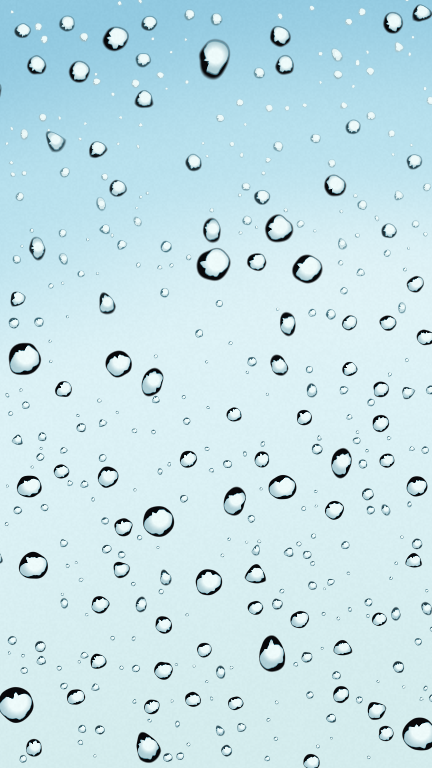
Give the GLSL for this texture, as a Shadertoy shader.

```glsl
// Water drops on a window pane in front of a pale blue sky.
// Jittered grids, from coarse to fine, scatter the drops; each drop is a
// wobbly, tapered disc with a bright lens core and ragged dark crescents.

const vec3 SKY_TOP   = vec3(0.57, 0.79, 0.88);
const vec3 SKY_UPPER = vec3(0.72, 0.88, 0.93);
const vec3 SKY_MID   = vec3(0.86, 0.945, 0.962);
const vec3 SKY_LOW   = vec3(0.83, 0.925, 0.93);
const vec3 HAZE      = vec3(0.90, 0.96, 0.97);
const vec3 HIGHLIGHT = vec3(0.93, 0.98, 0.98);
const vec3 SHADE     = vec3(0.60, 0.75, 0.79);
const vec3 TEAL      = vec3(0.28, 0.47, 0.53);
const vec3 INK       = vec3(0.03, 0.03, 0.04);

// Per layer: cell size, presence, smallest and largest radius (width = 1).
const int LAYER_COUNT = 4;
const vec4 LAYERS[LAYER_COUNT] = vec4[LAYER_COUNT](
    vec4(0.200, 0.42, 0.029, 0.041),
    vec4(0.105, 0.50, 0.017, 0.025),
    vec4(0.068, 0.42, 0.008, 0.013),
    vec4(0.042, 0.24, 0.003, 0.006));
const float JITTER = 0.76;
const float CLEARANCE = 1.3;
const float GRAIN = 0.018;

vec3 hash3(vec2 p) {
    vec3 v = fract(p.xyx * vec3(0.1031, 0.1030, 0.0973));
    v += dot(v, v.yxz + 33.33);
    return fract((v.xxy + v.yzz) * v.zyx);
}

float noise(vec2 p) {
    vec2 i = floor(p), f = fract(p);
    f = f * f * (3.0 - 2.0 * f);
    float low  = mix(hash3(i).x, hash3(i + vec2(1, 0)).x, f.x);
    float high = mix(hash3(i + vec2(0, 1)).x, hash3(i + vec2(1, 1)).x, f.x);
    return mix(low, high, f.y);
}

vec3 sky(vec2 uv) {
    float h = uv.y + 0.10 * (uv.x - 0.5) * (uv.x - 0.9) - 0.05 * (uv.x - 0.5);
    vec3 col = mix(SKY_LOW, SKY_MID, smoothstep(0.0, 0.5, h));
    col = mix(col, SKY_UPPER, smoothstep(0.54, 0.80, h));
    col = mix(col, SKY_TOP, smoothstep(0.80, 1.02, h));
    vec2 toHaze = (uv - vec2(0.9, 0.65)) / vec2(0.55, 0.10);
    return mix(col, HAZE, 0.6 * exp(-dot(toHaze, toHaze)));
}

// Centre and radius of the drop in a cell; radius 0 means an empty cell.
vec3 dropAt(vec2 cell, int layer) {
    vec4 L = LAYERS[layer];
    vec2 seed = cell + 57.0 * float(layer + 1);
    vec3 place = hash3(seed), kind = hash3(seed + 191.0);
    vec2 centre = (cell + 0.5 + JITTER * (place.xy - 0.5)) * L.x;
    float radius = mix(L.z, L.w, kind.x * kind.x);
    return vec3(centre, place.z < L.y ? radius : 0.0);
}

// True if a larger drop already covers this place.
bool crowded(vec3 drop, int layer) {
    for (int k = 0; k < layer; k++) {
        vec2 home = floor(drop.xy / LAYERS[k].x);
        for (int n = 0; n < 9; n++) {
            vec3 other = dropAt(home + vec2(n % 3 - 1, n / 3 - 1), k);
            float gap = CLEARANCE * (other.z + drop.z);
            if (other.z > 0.0 && distance(other.xy, drop.xy) < gap) return true;
        }
    }
    return false;
}

void paintDrop(inout vec3 col, vec2 p, vec3 drop, vec2 seed, float pixel, float height) {
    vec2 q = (p - drop.xy) / drop.z;
    vec2 dir = q / max(length(q), 0.001);
    vec3 shape = hash3(seed + 31.0), look = hash3(seed + 77.0);
    float upper = smoothstep(0.40, 0.90, height);
    float big = smoothstep(0.006, 0.024, drop.z);

    // Silhouette: tilt, stretch, taper towards the top, wobble
    float tilt = (shape.x - 0.35) * 1.1;
    vec2 s = mat2(cos(tilt), -sin(tilt), sin(tilt), cos(tilt)) * q;
    s.y /= mix(0.86, 1.12, shape.y) + 0.35 * step(0.86, shape.y);
    s.x *= 1.0 + 0.5 * pow(shape.z, 4.0) * clamp(s.y, -0.6, 1.5);
    float d = length(s) - 1.0 - 0.18 * (noise(dir * 1.4 + seed * 7.3) - 0.5);
    float edge = 0.75 * pixel / drop.z + 0.07 * upper;
    float body = 1.0 - smoothstep(-edge, edge, d);

    // Dark crescents: a ragged cap and a thinner foot
    vec2 capDir = normalize(mix(vec2(-0.35, 0.9), vec2(-0.85, -0.45),
                                clamp(upper + 0.6 * (look.x - 0.5), 0.0, 1.0)));
    float cap = pow(max(dot(dir, capDir), 0.0), 1.3);
    float foot = pow(max(dot(dir, vec2(0.5, -0.86)), 0.0), 1.6);
    float ragged = noise(dir * 3.2 + seed * 3.7);
    float thickness = 0.03 + cap * (0.12 + 0.5 * ragged) + foot * (0.08 + 0.28 * ragged);
    float soft = 0.6 * edge + 0.04;
    float ink = smoothstep(-soft, soft, d + thickness);
    ink *= mix(0.6, 1.0, big) * mix(1.0, mix(0.35, 0.92, big), upper);

    // Lens core: bright heart fading to blue grey, shaded below
    float glow = 1.0 - smoothstep(0.25, 1.05, length(q - vec2(0.12, 0.2)));
    glow = max(glow, 0.75 * upper * (1.0 - big));
    vec3 lens = mix(SHADE, HIGHLIGHT, clamp(0.25 + glow, 0.0, 1.0));
    lens = mix(lens, TEAL, smoothstep(0.0, 0.55, ink));
    lens = mix(lens, INK, smoothstep(0.45, 0.9, ink));
    col = mix(col, lens, body);
}

void mainImage(out vec4 fragColor, in vec2 fragCoord) {
    float pixel = 1.0 / iResolution.x;
    vec2 p = fragCoord * pixel, uv = fragCoord / iResolution.xy;
    vec3 col = sky(uv);

    for (int layer = LAYER_COUNT - 1; layer >= 0; layer--) {
        vec2 home = floor(p / LAYERS[layer].x);
        for (int n = 0; n < 9; n++) {
            vec2 cell = home + vec2(n % 3 - 1, n / 3 - 1);
            vec3 drop = dropAt(cell, layer);
            if (distance(p, drop.xy) > 1.8 * drop.z || crowded(drop, layer)) continue;
            float height = drop.y * iResolution.x / iResolution.y;
            paintDrop(col, p, drop, cell + 13.0 * float(layer), pixel, height);
        }
    }

    col += GRAIN * (noise(p * 260.0) - 0.5);
    fragColor = vec4(clamp(col, 0.0, 1.0), 1.0);
}
```
